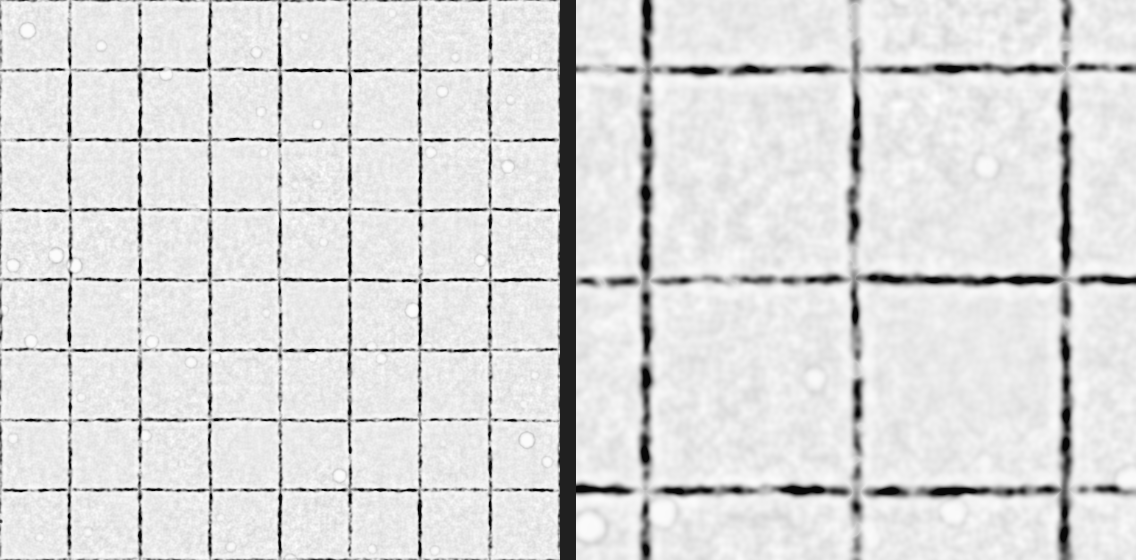
Left, the full canvas; right, a detail of the centre.
Write a Shadertoy shader that draws this texture.

```glsl
// Pale square mosaic, eight tiles across and eight down, with worn dark joints.
// Joints are soft lines whose position, width and ink vary by gradient noise;
// tiles get a bright rim, cloudy mottling, white blisters and rare dark pits.

const float TILES = 8.0;            // repeats across and down
const float JOINT_WIDTH = 0.024;    // soft half width, in tiles
const float JOINT_WOBBLE = 0.022;   // sideways drift, in tiles
const float JOINT_INK = 0.84;       // mean darkness of a joint
const float BORDER_INK = 0.65;      // joints on the outer border are fainter
const float CROSSING_FADE = 0.55;   // ink lost where joints meet
const float RIM_WIDTH = 0.11;       // bright band beside the joints
const float MOTTLE = 0.075;         // contrast of the tile surface
const float SPOT_GRID = 3.0;        // blister candidates per tile side
const float SPOT_CHANCE = 0.2;
const float PIT_CHANCE = 0.006;
const vec3 TILE_COLOR = vec3(0.916);
const vec3 RIM_COLOR = vec3(0.965);
const vec3 SPOT_COLOR = vec3(0.985);
const vec3 INK_COLOR = vec3(0.03);

// Two random values in 0..1 from an integer cell
vec2 hash2(vec2 cell) {
    uvec2 q = uvec2(ivec2(cell)) * uvec2(1597334673u, 3812015801u);
    uint n = (q.x ^ q.y) * 1597334673u;
    n = (n ^ (n >> 15)) * 2246822519u;
    n ^= n >> 13;
    return vec2(n & 0xffffu, n >> 16) / 65535.0;
}

float cornerSlope(vec2 cell, vec2 offset) {
    float angle = 6.2832 * hash2(cell).x;
    return dot(vec2(cos(angle), sin(angle)), offset);
}

// Gradient noise, about -0.7..0.7
float noise(vec2 p) {
    vec2 i = floor(p), f = p - i;
    vec2 u = f * f * f * (f * (f * 6.0 - 15.0) + 10.0);
    vec2 e = vec2(0.0, 1.0);
    return mix(mix(cornerSlope(i, f), cornerSlope(i + e.yx, f - e.yx), u.x),
               mix(cornerSlope(i + e.xy, f - e.xy), cornerSlope(i + e.yy, f - e.yy), u.x), u.y);
}

// One family of joints: x = ink, y = distance to the nearest joint
vec2 joint(float across, float along, float width, float seed, float pixel) {
    float id = round(across);
    float drift = noise(vec2(along * 1.3, id * 17.37 + seed))
                + 0.5 * noise(vec2(along * 9.0, id * 23.41 + seed));
    float d = abs(across - id - JOINT_WOBBLE * drift);

    // Broken dashes, uneven width and a different strength per segment
    vec2 q = vec2(along, across) + seed;
    float dash = 1.0 * noise(q * vec2(8.0, 5.0)) + 0.65 * noise(q * vec2(19.0, 15.0));
    float segment = mix(0.78, 1.18, hash2(vec2(id + seed * 10.0, floor(along))).x);
    float w = width * (1.0 + 0.5 * noise(q * vec2(12.0, 3.0) + 31.7));
    w = max(w, 0.7 * pixel);

    float toCrossing = abs(along - round(along));
    float fade = 1.0 - CROSSING_FADE * (1.0 - smoothstep(0.025, 0.09, toCrossing));
    float border = id < 0.5 || id > TILES - 0.5 ? BORDER_INK : 1.0;
    float ink = max(JOINT_INK * segment + dash, 0.2) * fade * border;
    return vec2(ink * exp(-d * d / (w * w)), d);
}

// Scattered marks: x = white blister, y = grey ring around it, z = dark pit
vec3 marks(vec2 p, float pixel) {
    vec2 g = p * SPOT_GRID, base = floor(g);
    vec3 sum = vec3(0.0);
    for (int j = -1; j <= 1; j++)
    for (int i = -1; i <= 1; i++) {
        vec2 cell = base + vec2(i, j);
        vec2 kind = hash2(cell + 211.0);
        float size = hash2(cell + 503.0).x;
        vec2 away = (g - cell - hash2(cell + 97.0)) / SPOT_GRID;
        float r = length(away) + 0.012 * noise(p * 14.0);
        float radius = mix(0.025, 0.095, size * size * size);
        float soft = 0.018 + pixel;
        float present = step(kind.x, SPOT_CHANCE);
        float disc = 1.0 - smoothstep(radius - soft, radius + soft, r);
        float ring = exp(-pow((r - radius - 0.022) / 0.018, 2.0));
        sum.x = max(sum.x, present * disc * mix(0.55, 1.0, size));
        sum.y = max(sum.y, present * ring * size * size);
        sum.z = max(sum.z, step(kind.y, PIT_CHANCE) * (1.0 - smoothstep(0.008, 0.03 + pixel, r)));
    }
    return sum;
}

void mainImage(out vec4 fragColor, in vec2 fragCoord) {
    vec2 p = TILES * fragCoord / iResolution.xy;
    float pixel = TILES / min(iResolution.x, iResolution.y);

    // Tile surface: clouds at three scales
    float cloud = 0.45 * noise(p * 5.0 + 3.3) + 0.8 * noise(p * 12.0 + 9.1)
                + 0.6 * noise(p * 25.0 + 5.7);
    float roughness = 1.0 + 0.9 * noise(p * 0.7 + 41.3);
    vec3 color = TILE_COLOR + MOTTLE * roughness * cloud;

    // Bright rim beside the joints
    vec2 upright = joint(p.x, p.y, JOINT_WIDTH, 2.3, pixel);
    vec2 level = joint(p.y, p.x, JOINT_WIDTH * 0.88, 7.7, pixel);
    float edge = min(upright.y, level.y) + 0.05 * noise(p * 9.0 + 13.9);
    float rim = 1.0 - smoothstep(0.35 * RIM_WIDTH, RIM_WIDTH, edge);
    color = mix(color, RIM_COLOR + 0.4 * MOTTLE * cloud, 0.85 * rim);

    // Blisters lie partly over the joints, pits stay dark
    vec3 mark = marks(p, pixel);
    color = mix(color - 0.1 * mark.y, SPOT_COLOR, mark.x);
    float ink = max(upright.x, level.x) * (1.0 - 0.6 * mark.x);
    ink = clamp(max(ink, 0.8 * mark.z), 0.0, 1.0);
    fragColor = vec4(clamp(mix(color, INK_COLOR, ink), 0.0, 1.0), 1.0);
}
```
